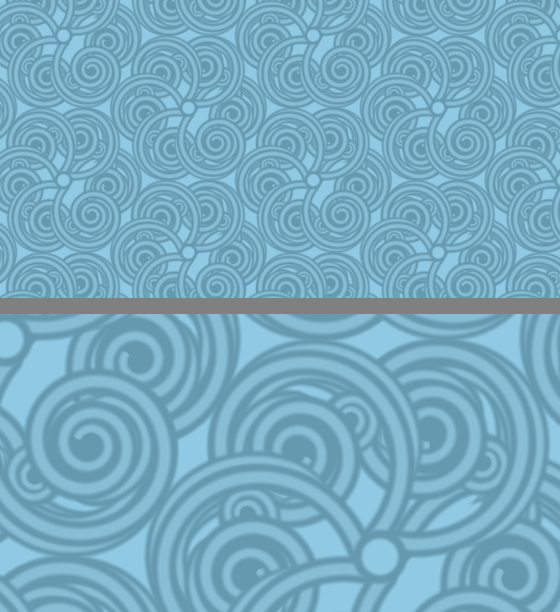
Top, the full canvas; bottom, a detail of the centre.
Reproduce this pattern procedurally as a Shadertoy shader.

```glsl
// Tone-on-tone scrollwork: six-petalled flowers on a triangular lattice, each petal
// a logarithmic spiral ribbon with crossing echo arcs and a small side curl. Ribbons
// are painted in a fixed order, each with a dark outline, so that they overlap.

const float TAU = 6.2831853;
const vec3 LIGHT = vec3(0.565, 0.79, 0.89);
const vec3 RIBBON = vec3(0.53, 0.745, 0.84);
const vec3 SHADE = vec3(0.44, 0.65, 0.74);
const vec3 DARK = vec3(0.395, 0.60, 0.69);

const vec2 SPACING = vec2(0.4839, 0.4854);  // flower distance, in canvas heights
const vec2 FLOWER_ORIGIN = vec2(1.0515, 0.3951);
const float FLOWER_REACH = 0.58;
const float PETAL_DISTANCE = 0.31;
const float PETAL_TILT = 0.157;
const float PETAL_RADIUS = 0.27;
const float PITCH = 0.70;                   // log shrink of a spiral per turn
const float RIBBON_HALF = 0.0115;           // half width of the light band
const float OUTLINE = 0.0145;               // dark edge on each side of it
const int ECHOES = 4;

mat2 rotation(float angle) {
    float c = cos(angle), s = sin(angle);
    return mat2(c, -s, s, c);
}

float coverage(float inside, float soft) {
    return smoothstep(-soft, soft, inside);
}

// Spiral ribbon over the turns span.x to span.y, starting at radius `size` on +x;
// its ends narrow over `tip` turns and `weight` scales its width.
// Returns x: depth inside the outline, y: depth inside the light band.
vec2 spiralRibbon(vec2 q, float size, vec2 span, float tip, float weight) {
    float r = max(length(q), 1e-4);
    float angle = fract(atan(q.y, q.x) / TAU);
    float turn = angle + round(log(size / r) / PITCH - angle);
    if (turn < span.x || turn > span.y) return vec2(-1.0);
    float radius = size * exp(-PITCH * turn);
    float taper = smoothstep(0.0, tip, turn - span.x) * smoothstep(0.0, tip, span.y - turn);
    float scale = weight * min(0.55 + 4.0 * radius, 1.0) * taper;
    float band = RIBBON_HALF * scale - abs(r - radius) - 0.01 * (1.0 - taper);
    return vec2(band + OUTLINE * scale, band);
}

vec3 paintRibbon(vec3 color, vec2 depth, float soft) {
    color = mix(color, DARK, coverage(depth.x, soft));
    return mix(color, RIBBON, coverage(depth.y, soft));
}

vec3 paintDisc(vec3 color, vec3 paint, vec2 q, float radius, float soft) {
    return mix(color, paint, coverage(radius - length(q), soft));
}

// One petal; q is centred on its main curl, with the hub along +x.
vec3 paintPetal(vec3 color, vec2 q, float soft) {
    // Shade behind the curl, on the side away from the hub
    color = paintDisc(color, SHADE, q + vec2(0.035, 0.020), 0.130, soft);

    // Echo arcs, alternately off centre so that they cross each other
    for (int i = 0; i < ECHOES; i++) {
        float f = float(i);
        float shift = (i % 2 == 0 ? 0.028 : -0.024);
        vec2 span = vec2(0.04 + 0.07 * f, 0.82 + 0.05 * f);
        float size = PETAL_RADIUS * (1.05 - 0.14 * f);
        vec2 centred = q - vec2(-0.006, shift);
        color = paintRibbon(color, spiralRibbon(centred, size, span, 0.12, 0.85), soft);
    }

    // Side curl
    vec2 side = q - vec2(0.02, 0.145);
    color = paintDisc(color, DARK, side, 0.066, soft);
    color = paintRibbon(color, spiralRibbon(-side, 0.085, vec2(0.0, 2.2), 0.25, 0.9), soft);

    // Main sweep from the hub into the curl
    color = paintDisc(color, DARK, q, 0.10, soft);
    return paintRibbon(color, spiralRibbon(q, PETAL_RADIUS, vec2(-0.03, 3.1), 0.04, 1.15), soft);
}

vec3 paintFlower(vec3 color, vec2 p, float soft) {
    for (int k = 0; k < 6; k++) {
        vec2 facing = k == 0 ? vec2(p.x, -p.y) : p;  // one petal curls the other way
        vec2 along = rotation(PETAL_TILT + float(k) * TAU / 6.0) * facing;
        // Rotate the petal frame so that +x points back to the hub
        color = paintPetal(color, vec2(PETAL_DISTANCE, 0.0) - along, soft);
    }
    // Hub
    color = paintDisc(color, DARK, p, 0.062, soft);
    return paintDisc(color, LIGHT, p, 0.042, soft);
}

void mainImage(out vec4 fragColor, in vec2 fragCoord) {
    vec2 p = (fragCoord / iResolution.y - FLOWER_ORIGIN) / SPACING;
    float soft = 0.0055 + 0.5 / (iResolution.y * SPACING.y);

    // Triangular lattice, painted in one order everywhere so that no seams show
    vec2 stepA = vec2(0.8660254, 0.5);
    vec2 stepB = vec2(0.0, 1.0);
    float column = p.x / stepA.x;
    vec2 cell = round(vec2(column, p.y - 0.5 * column));

    vec3 color = LIGHT;
    for (int i = -1; i <= 1; i++) {
        for (int j = -1; j <= 1; j++) {
            vec2 index = cell + vec2(i, j);
            vec2 local = p - index.x * stepA - index.y * stepB;
            if (length(local) < FLOWER_REACH) color = paintFlower(color, local, soft);
        }
    }
    fragColor = vec4(color, 1.0);
}
```
